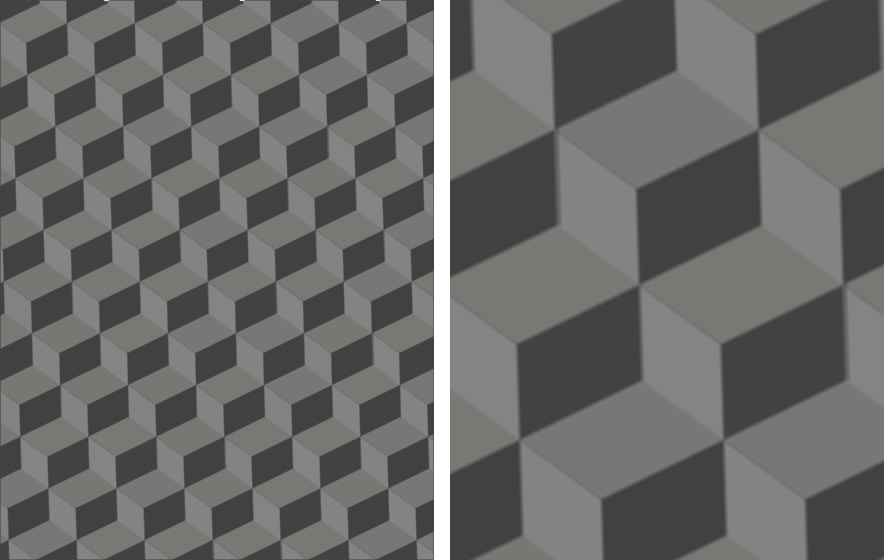
Left: the whole. Right: its middle third, enlarged.
Reproduce this pattern procedurally as a Shadertoy shader.

```glsl
#define ORIGIN vec2(0.168, 0.9232)       // front corner of one cube
#define RIGHT_EDGE vec2(0.0728, 0.0354)  // edges leaving the front corner
#define LEFT_EDGE vec2(-0.0486, 0.0354)
#define DOWN_EDGE vec2(0.0017, -0.0569)
#define TOP_COLOR vec3(0.475, 0.468, 0.458)
#define LEFT_COLOR vec3(0.518, 0.514, 0.514)
#define RIGHT_COLOR vec3(0.262, 0.252, 0.258)
#define RIM_COLOR vec3(0.27)
#define SOFTNESS 0.0026                  // width of the edge blend
#define WEAR 0.035                       // largest overhang of a dark face
#define SEAM_WIDTH 0.0014
#define RIM_WIDTH 0.0016

float hash(vec2 p) {
    return fract(sin(dot(p, vec2(127.1, 311.7))) * 43758.5453);
}

float cross2(vec2 a, vec2 b) {
    return a.x * b.y - a.y * b.x;
}

// Inner distance to the parallelogram with sides u and v, positive inside
float faceDistance(vec2 p, vec2 u, vec2 v) {
    float area = cross2(u, v);
    float s = cross2(p, v) / area;
    float t = cross2(u, p) / area;
    return abs(area) * min(min(s, 1.0 - s) / length(v), min(t, 1.0 - t) / length(u));
}

float segmentDistance(vec2 p, vec2 end) {
    float along = clamp(dot(p, end) / dot(end, end), 0.0, 1.0);
    return length(p - end * along);
}

void mainImage(out vec4 fragColor, in vec2 fragCoord) {
    vec2 uv = fragCoord / iResolution.y;
    vec2 size = vec2(iResolution.x / iResolution.y, 1.0);
    float pixel = 1.0 / iResolution.y;
    float blend = max(SOFTNESS, pixel);

    // Skewed lattice of cubes
    vec2 columnStep = RIGHT_EDGE - LEFT_EDGE;
    vec2 rowStep = DOWN_EDGE - LEFT_EDGE;
    vec2 p = uv - ORIGIN;
    vec2 cell = round(vec2(cross2(p, rowStep), cross2(columnStep, p)) / cross2(columnStep, rowStep));

    // Blend the faces of the nearby cubes by coverage
    vec3 sum = vec3(0.0);
    float total = 0.0;
    float seam = 0.0;
    for (int j = -1; j <= 1; j++) {
        for (int i = -1; i <= 1; i++) {
            vec2 id = cell + vec2(i, j);
            vec2 q = p - id.x * columnStep - id.y * rowStep;
            float overhang = 1.0 + WEAR * pow(hash(id), 3.0);
            vec3 distances = vec3(
                faceDistance(q, RIGHT_EDGE, LEFT_EDGE),
                faceDistance(q, LEFT_EDGE, DOWN_EDGE),
                faceDistance(q, RIGHT_EDGE * overhang, DOWN_EDGE));
            vec3 cover = clamp(0.5 + distances / blend, 0.0, 1.0);
            float tone = 1.0 + 0.012 * (hash(id + 17.0) - 0.5);
            sum += tone * (cover.x * TOP_COLOR + cover.y * LEFT_COLOR + cover.z * RIGHT_COLOR);
            total += cover.x + cover.y + cover.z;
            seam = max(seam, 1.0 - smoothstep(0.0, SEAM_WIDTH + pixel, segmentDistance(q, LEFT_EDGE)));
        }
    }
    vec3 color = sum / max(total, 0.001) - 0.035 * seam;

    // Thin dark rim, with pale flecks on the upper side at every second column
    vec2 inset = min(uv, size - uv);
    float rim = 1.0 - smoothstep(RIM_WIDTH - 0.5 * pixel, RIM_WIDTH + 0.5 * pixel, min(inset.x, inset.y));
    color = mix(color, RIM_COLOR, 0.6 * rim);
    float period = 2.0 * columnStep.x;
    float fleckX = abs(mod(uv.x - 0.19 + 0.5 * period, period) - 0.5 * period);
    float fleck = (1.0 - smoothstep(0.003, 0.005, fleckX)) * (1.0 - smoothstep(0.001, 0.003, 1.0 - uv.y));
    color = mix(color, vec3(0.9), fleck);

    fragColor = vec4(color, 1.0);
}
```
